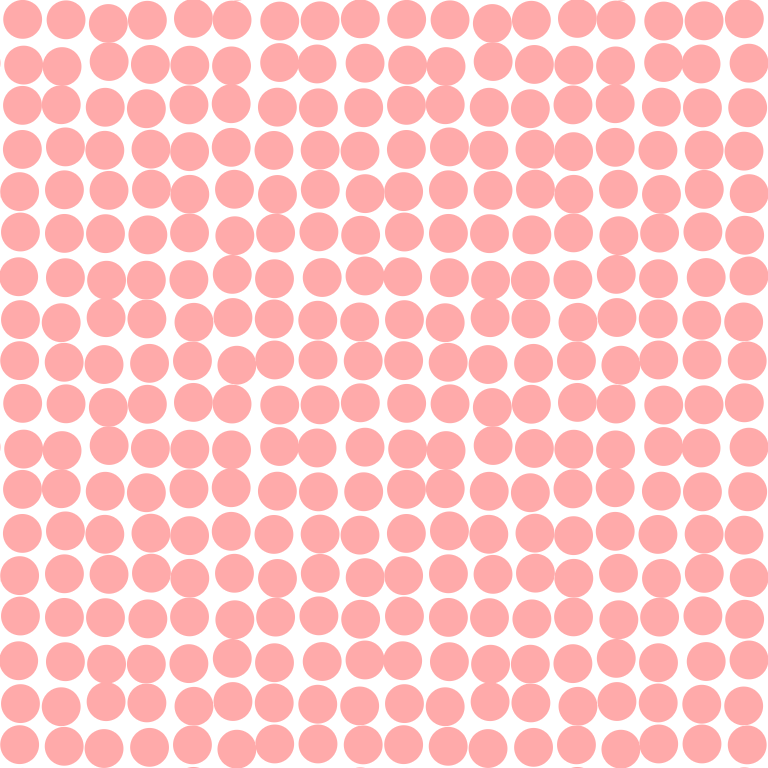
Write a WebGL 1 fragment shader that draws this pattern.

```glsl
precision highp float;

uniform vec2 u_resolution;

// Two random values in 0..1 for a cell
vec2 hash22(vec2 cell) {
    vec3 p = fract(cell.xyx * vec3(0.1031, 0.1030, 0.0973));
    p += dot(p, p.yzx + 33.33);
    return fract((p.xx + p.yz) * p.zy);
}

// Dot centre within its cell; the jitter wraps every nine cells
vec2 dotCentre(vec2 cell) {
    vec2 jitter = hash22(mod(cell, 9.0) + 3.0) - 0.5;
    return vec2(0.49, 0.5) + 0.145 * jitter;
}

// Signed distance to the nearest dot, in cell units
float dotsDistance(vec2 p) {
    vec2 cell = floor(p);
    vec2 local = fract(p);
    float nearest = 2.0;
    for (int y = -1; y <= 1; y++) {
        for (int x = -1; x <= 1; x++) {
            vec2 offset = vec2(float(x), float(y));
            vec2 centre = offset + dotCentre(cell + offset);
            nearest = min(nearest, length(local - centre));
        }
    }
    return nearest - 0.455;
}

void main() {
    // 18 by 18 cells across the canvas
    vec2 p = gl_FragCoord.xy / u_resolution * 18.0;
    float pixel = 18.0 / min(u_resolution.x, u_resolution.y);

    // Flat pink dots on white, softened over one pixel
    float coverage = clamp(0.5 - dotsDistance(p) / pixel, 0.0, 1.0);
    vec3 pink = vec3(1.0, 0.667, 0.667);
    gl_FragColor = vec4(mix(vec3(1.0), pink, coverage), 1.0);
}
```
